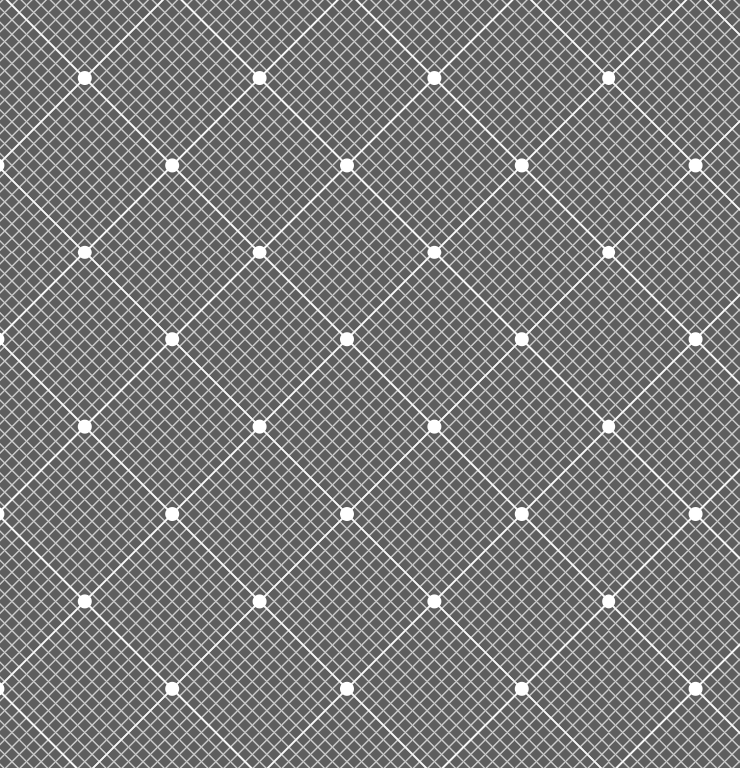
Give the GLSL for this pattern, as a WebGL 1 fragment shader.

```glsl
precision highp float;

uniform vec2 u_resolution;

// Edge coverage of a shape, softened over one pixel
float coverage(float dist, float halfWidth) {
  return clamp((halfWidth - dist) * u_resolution.y + 0.5, 0.0, 1.0);
}

// Offset from the nearest integer lattice point
vec2 nearestOffset(vec2 lattice) {
  return fract(lattice + 0.5) - 0.5;
}

// Distance to the nearest line of either diagonal family
float gridDistance(vec2 lattice, float spacing) {
  vec2 d = abs(nearestOffset(lattice)) * spacing;
  return min(d.x, d.y);
}

void main() {
  vec2 pos = gl_FragCoord.xy / u_resolution.y;
  pos.y = 1.0 - pos.y;

  // Hairline seams where a sliver of the weave is missing
  pos += 0.0013 * step(vec2(0.793, 0.328), pos);

  // Diagonal coordinates with nodes on the integers
  float period = 0.2276;
  vec2 p = (pos - vec2(0.1104, 0.1016)) / period;
  vec2 lattice = vec2(p.x + p.y, p.x - p.y);
  float spacing = period * 0.70711;

  // Twelve mesh cells along each side of a large diamond
  float mesh = coverage(gridDistance(lattice * 12.0, spacing / 12.0), 0.00092);
  float frame = coverage(gridDistance(lattice, spacing), 0.0012);
  float dots = coverage(length(nearestOffset(lattice)) * spacing, 0.0091);

  vec3 color = mix(vec3(0.37), vec3(0.8), mesh);
  color = mix(color, vec3(0.97), frame);
  color = mix(color, vec3(1.0), dots);
  gl_FragColor = vec4(color, 1.0);
}
```
